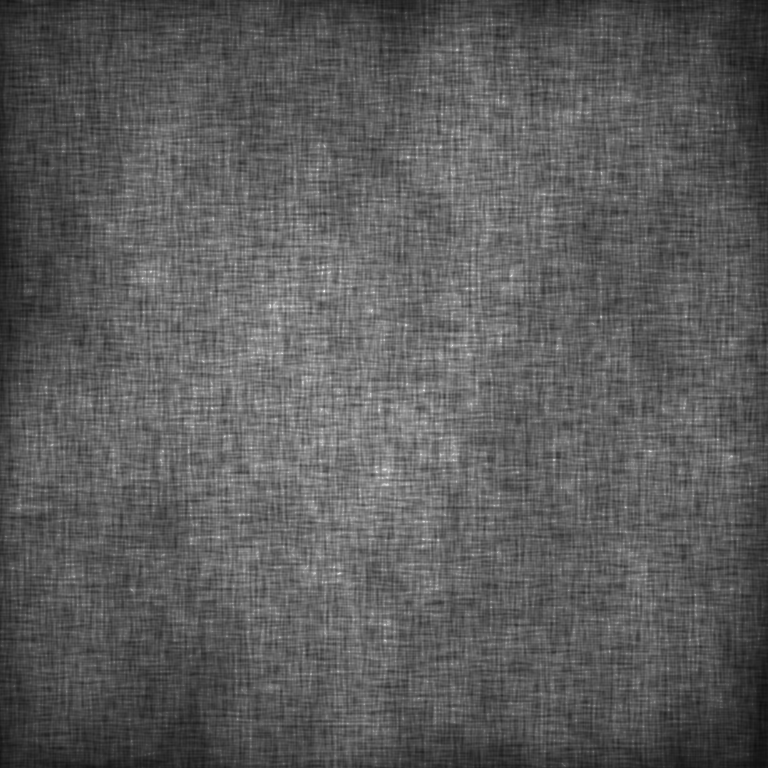
A Shadertoy shader for this texture:

```glsl
// Worn charcoal linen: fine crossed threads, pale flecks, soft stains and dark edges.

// Unit gradient at a lattice point, from an integer hash.
vec2 latticeGradient(vec2 cell) {
    uvec2 k = uvec2(ivec2(cell) + 4096);
    uint h = k.x * 1597334677u ^ k.y * 3812015801u;
    h = (h ^ (h >> 15u)) * 2246822519u;
    h ^= h >> 13u;
    float angle = float(h & 65535u) / 65536.0 * 6.28318;
    return vec2(cos(angle), sin(angle));
}

float gradientNoise(vec2 p) {
    vec2 i = floor(p), f = p - i;
    vec2 w = f * f * f * (f * (f * 6.0 - 15.0) + 10.0);
    vec2 e = vec2(1.0, 0.0);
    float a = dot(latticeGradient(i), f);
    float b = dot(latticeGradient(i + e.xy), f - e.xy);
    float c = dot(latticeGradient(i + e.yx), f - e.yx);
    float d = dot(latticeGradient(i + e.xx), f - e.xx);
    return mix(mix(a, b, w.x), mix(c, d, w.x), w.y);
}

// Threads running along x: long strands mixed with short, finer ones.
float threads(vec2 p) {
    return 0.8 * gradientNoise(p * vec2(13.0, 217.0))
         + 0.95 * gradientNoise(p * vec2(47.0, 309.0) + 31.7)
         + 0.25 * gradientNoise(p * vec2(17.0, 83.0) + 77.3);
}

// Broad light and dark patches, stretched along y.
float stains(vec2 p) {
    return gradientNoise(p * vec2(4.6, 2.2) + 5.4)
         + 0.6 * gradientNoise(p * vec2(12.0, 5.0) + 19.2)
         + 0.45 * gradientNoise(p * vec2(27.0, 15.0) + 43.6);
}

float linen(vec2 p) {
    // Dark border, deepest in the corners
    vec2 inset = 4.0 * p * (1.0 - p) + 0.04;
    float vignette = pow(max(inset.x * inset.y, 0.0), 0.24);
    float base = 0.445 * vignette + 0.12 * stains(p);

    // Slightly wandering weave
    vec2 q = p + 0.0015 * vec2(gradientNoise(p * 7.0), gradientNoise(p * 7.0 + 50.0));
    float weft = threads(q);
    float warp = threads(q.yx + 13.1);
    float grain = gradientNoise(p * vec2(283.0, 251.0) + 8.9);

    // Small pale flecks where bright threads cross
    float fleck = max(weft, 0.0) * max(warp, 0.0) * smoothstep(0.0, 0.3, grain);
    float weave = 0.36 * weft + 0.34 * warp + 0.12 * grain + 1.3 * fleck;
    return max(base, 0.09) * max(1.0 + weave, 0.2);
}

void mainImage(out vec4 fragColor, in vec2 fragCoord) {
    // Four samples per pixel keep the threads smooth
    float shade = 0.0;
    for (int i = 0; i < 4; i++) {
        vec2 offset = vec2(i & 1, i >> 1) * 0.5 - 0.25;
        shade += 0.25 * linen((fragCoord + offset) / iResolution.xy);
    }
    fragColor = vec4(vec3(clamp(shade, 0.0, 1.0)), 1.0);
}
```
